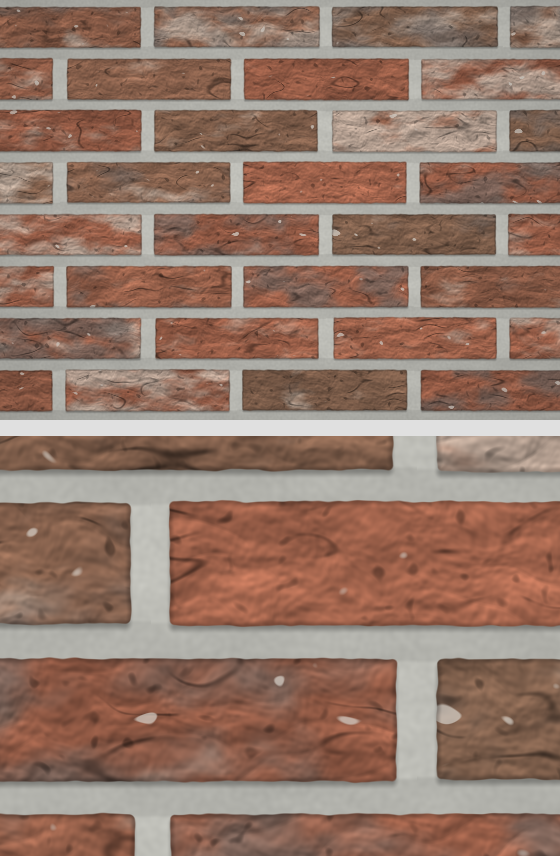
Top, the full canvas; bottom, a detail of the centre.
Write a Shadertoy shader that draws this texture.

```glsl
#define PITCH vec2(0.4219, 0.1236)
#define ORIGIN vec2(0.1424, 0.0087)
#define HALF_BRICK vec2(0.1955, 0.0487)
#define CORNER 0.004
#define RELIEF 2.6
#define RED vec3(0.575, 0.355, 0.272)
#define BROWN vec3(0.49, 0.37, 0.295)
#define PALE vec3(0.71, 0.65, 0.60)
#define SOOT vec3(0.42, 0.38, 0.36)
#define MORTAR vec3(0.715, 0.715, 0.69)

vec2 hash2(vec2 p) {
    vec2 q = vec2(dot(p, vec2(127.1, 311.7)), dot(p, vec2(269.5, 183.3)));
    return fract(sin(q) * 43758.5);
}

// Gradient noise, roughly -0.7 to 0.7
float gnoise(vec2 p) {
    vec2 i = floor(p), f = fract(p);
    vec2 u = f * f * f * (f * (f * 6.0 - 15.0) + 10.0);
    vec2 e = vec2(1.0, 0.0);
    float n00 = dot(hash2(i) * 2.0 - 1.0, f);
    float n10 = dot(hash2(i + e.xy) * 2.0 - 1.0, f - e.xy);
    float n01 = dot(hash2(i + e.yx) * 2.0 - 1.0, f - e.yx);
    float n11 = dot(hash2(i + e.xx) * 2.0 - 1.0, f - e.xx);
    return mix(mix(n00, n10, u.x), mix(n01, n11, u.x), u.y);
}

float fbm(vec2 p) {
    float sum = 0.0, amp = 0.6;
    for (int i = 0; i < 4; i++) {
        sum += amp * gnoise(p);
        p = mat2(1.6, 1.2, -1.2, 1.6) * p + 3.7;
        amp *= 0.5;
    }
    return sum;
}

float roundBox(vec2 p, vec2 halfSize) {
    vec2 d = abs(p) - halfSize + CORNER;
    return length(max(d, 0.0)) + min(max(d.x, d.y), 0.0) - CORNER;
}

// Split clay face: broad lumps, sharp ledges and fine grit
float clayHeight(vec2 p) {
    return 0.6 * fbm(p * vec2(14.0, 24.0))
         + 0.35 * abs(gnoise(p * vec2(13.0, 30.0)))
         + 0.07 * gnoise(p * 110.0) + 0.035 * gnoise(p * 190.0);
}

vec3 brickColor(vec2 p, vec2 id, float depth) {
    vec2 kind = hash2(id + 4.3), wear = hash2(id * 1.7 + 19.1);
    vec2 q = p + 9.0 * hash2(id + 31.0);
    q += 0.012 * vec2(gnoise(q * 22.0), gnoise(q * 22.0 + 8.0));

    // Fired tone, lime bloom and soot, in amounts set by each brick
    vec3 col = mix(RED, BROWN, smoothstep(0.4, 1.0, kind.x));
    col *= 0.94 + 0.12 * kind.y + 0.3 * fbm(q * 9.0);
    float bloom = fbm(q * vec2(8.0, 17.0)) + 0.75 * wear.x - 0.46;
    col = mix(col, PALE, 0.85 * smoothstep(-0.12, 0.28, bloom));
    float soot = fbm(q * vec2(7.0, 12.0) + 41.0) + 0.6 * wear.y - 0.48;
    col = mix(col, SOOT, 0.7 * smoothstep(-0.08, 0.25, soot));

    // Light from above, creases and pits
    float slope = clayHeight(q) - clayHeight(q + vec2(-0.001, 0.003));
    col *= 1.0 + clamp(slope * RELIEF, -0.42, 0.3);
    float crease = 1.0 - smoothstep(0.0, 0.045, abs(gnoise(q * vec2(10.0, 27.0) + 5.0)));
    col *= 1.0 - 0.38 * crease * smoothstep(0.0, 0.2, fbm(q * 12.0 + 17.0));
    col *= 1.0 - 0.3 * smoothstep(0.25, 0.5, gnoise(q * 75.0));

    // Mortar flecks and the dim rim
    float fleck = smoothstep(0.42, 0.5, gnoise(q * vec2(38.0, 52.0) + 60.0));
    col = mix(col, vec3(0.82, 0.80, 0.77), 0.7 * fleck);
    return col * mix(0.76, 1.0, smoothstep(0.0, 0.005, -depth));
}

vec3 mortarColor(vec2 p, vec2 local, vec2 halfSize) {
    float grain = 0.05 * gnoise(p * 150.0) + 0.08 * fbm(p * vec2(12.0, 30.0));
    vec3 col = MORTAR * (1.0 + grain);
    // Bed joints sit deeper than the upright ones
    col *= mix(0.95, 1.02, smoothstep(0.0, 0.004, halfSize.y - abs(local.y)));
    // Shade below the brick above
    float shade = roundBox(local + vec2(0.0, 0.004), halfSize);
    return col * mix(0.72, 1.0, smoothstep(-0.004, 0.003, shade));
}

void mainImage(out vec4 fragColor, in vec2 fragCoord) {
    float pixel = 1.0 / iResolution.y;
    vec2 p = fragCoord * pixel;

    // Running bond: each second course shifts by half a brick
    vec2 cell = (p - ORIGIN) / PITCH;
    cell.x -= 0.5 * mod(floor(cell.y), 2.0);
    vec2 id = floor(cell);
    vec2 local = (fract(cell) - 0.5) * PITCH;

    // Small differences in place and size, with chipped edges
    local += (hash2(id + 7.0) - 0.5) * vec2(0.005, 0.002);
    vec2 halfSize = HALF_BRICK + (hash2(id + 13.0) - 0.5) * vec2(0.004, 0.002);
    float edge = roundBox(local, halfSize);
    edge += 0.0022 * gnoise(p * 35.0) + 0.0014 * gnoise(p * 90.0);

    float inside = 1.0 - smoothstep(-pixel, pixel, edge);
    vec3 col = mix(mortarColor(p, local, halfSize), brickColor(p, id, edge), inside);

    // Gentle fall-off towards the corners
    vec2 centred = fragCoord / iResolution.xy - 0.5;
    col *= 1.03 - 0.24 * dot(centred, centred);
    fragColor = vec4(clamp(col, 0.0, 1.0), 1.0);
}
```
